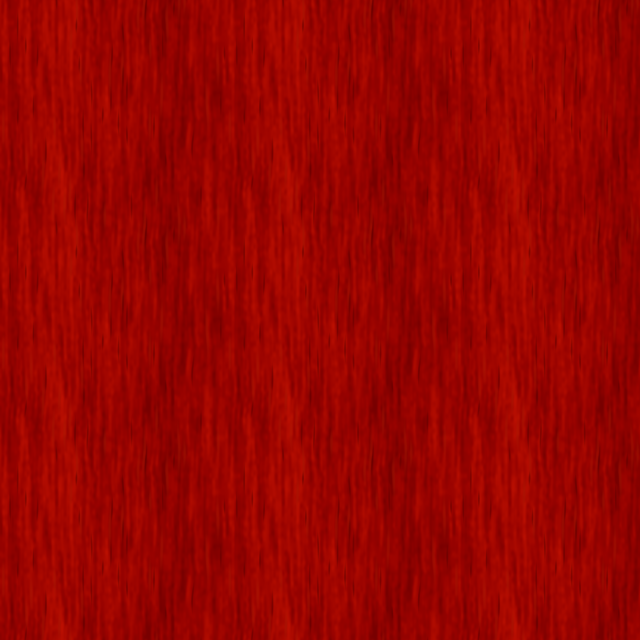
Write a three.js fragment shader that draws this texture.

```glsl
varying vec2 vUv;

const float TILE_SIZE = 0.354;
const float TAU = 6.2831853;

const vec3 DEEP_RED = vec3(0.47, 0.0, 0.0);
const vec3 BASE_RED = vec3(0.60, 0.01, 0.0);
const vec3 BRIGHT_RED = vec3(0.73, 0.06, 0.003);
const vec3 AMBER = vec3(0.65, 0.09, 0.012);
const vec3 PORE = vec3(0.38, 0.0, 0.0);

float hash(vec2 p, float seed) {
  vec3 q = fract(vec3(p.xyx + seed * 7.31) * 0.1031);
  q += dot(q, q.yzx + 33.33);
  return fract((q.x + q.y) * q.z);
}

// One column of value noise, repeating every `rows` cells
float columnNoise(float column, float y, float rows, float seed) {
  float shifted = y * rows + hash(vec2(column, 3.0), seed) * rows;
  float row = floor(shifted);
  float blend = smoothstep(0.0, 1.0, fract(shifted));
  float below = hash(vec2(column, mod(row, rows)), seed + 1.0);
  float above = hash(vec2(column, mod(row + 1.0, rows)), seed + 1.0);
  return mix(below, above, blend);
}

// Tileable grain centred on zero: neighbouring columns have staggered streaks
float grain(vec2 p, vec2 cells, float seed) {
  float x = p.x * cells.x;
  float column = floor(x);
  float left = columnNoise(mod(column, cells.x), p.y, cells.y, seed);
  float right = columnNoise(mod(column + 1.0, cells.x), p.y, cells.y, seed);
  return mix(left, right, smoothstep(0.0, 1.0, fract(x))) - 0.5;
}

// Slender slits, at most one in each cell, with pointed ends
float slits(vec2 p, vec2 cells, float density, float seed) {
  vec2 q = p * cells;
  float column = mod(floor(q.x), cells.x);
  q.y += hash(vec2(column, 5.0), seed) * cells.y;
  vec2 id = vec2(column, mod(floor(q.y), cells.y));
  float present = step(hash(id, seed + 1.0), density);
  float center = mix(0.42, 0.58, hash(id, seed + 2.0));
  float halfLength = mix(0.2, 0.49, hash(id, seed + 3.0));
  vec2 offset = (fract(q) - vec2(center, 0.5)) / vec2(0.4, halfLength);
  return present * (1.0 - smoothstep(0.1, 1.0, length(offset)));
}

// Broad bands, unbroken lines, shorter fibres and mottling
float woodTone(vec2 p) {
  float band = cos(TAU * (p.x - 0.23));
  float tone = 0.49 + 0.065 * band;
  tone += 0.14 * grain(p, vec2(14.0, 1.0), 13.0);
  tone += 0.08 * grain(p, vec2(8.0, 3.0), 11.0);
  tone += 0.20 * grain(p, vec2(38.0, 1.0), 19.0);
  tone += 0.16 * grain(p, vec2(31.0, 4.0), 23.0);
  tone += 0.44 * grain(p, vec2(59.0, 5.0), 37.0);
  tone += 0.44 * grain(p, vec2(76.0, 8.0), 43.0);
  tone += 0.24 * grain(p, vec2(72.0, 42.0), 47.0);
  return tone;
}

vec3 woodColor(float tone) {
  vec3 shade = mix(DEEP_RED, BASE_RED, clamp(tone * 2.0, 0.0, 1.0));
  return mix(shade, BRIGHT_RED, clamp(tone * 2.0 - 1.0, 0.0, 1.0));
}

void main() {
  vec2 p = vUv / TILE_SIZE;

  // Slight sideways drift of the fibres
  p.x += 0.01 * grain(p, vec2(10.0, 9.0), 53.0);

  vec3 color = woodColor(woodTone(p));
  color = mix(color, AMBER, 0.45 * slits(p, vec2(40.0, 3.0), 0.2, 61.0));
  color = mix(color, PORE, 0.55 * slits(p, vec2(58.0, 5.0), 0.16, 71.0));

  gl_FragColor = vec4(color, 1.0);
}
```
